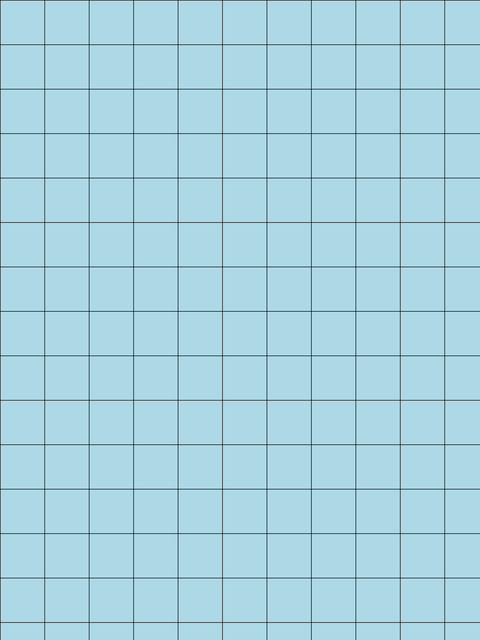
Give the GLSL for this pattern, as a WebGL 1 fragment shader.

```glsl
precision highp float;

uniform vec2 u_resolution;

#define CELLS_ACROSS 10.8
#define LINE_WIDTH 0.0125
#define PAPER_COLOR vec3(0.678, 0.847, 0.902)
#define LINE_COLOR vec3(0.0)
#define FILTER_RADIUS 3.0
#define LINE_SAMPLES 8

const float PI = 3.14159;

float sinc(float x) {
  float a = PI * max(abs(x), 0.001);
  return sin(a) / a;
}

// Windowed sinc kernel, with distance in pixels
float lanczos(float d) {
  return abs(d) < FILTER_RADIUS ? sinc(d) * sinc(d / FILTER_RADIUS) : 0.0;
}

// Filtered ink of the lines along one axis; each line starts its cell
float lineInk(float cell, float pixelsPerCell) {
  float offset = fract(cell - 0.5 * LINE_WIDTH + 0.5) - 0.5;
  float ink = 0.0;
  for (int i = 0; i < LINE_SAMPLES; i++) {
    float across = (float(i) + 0.5) / float(LINE_SAMPLES) - 0.5;
    ink += lanczos((offset + across * LINE_WIDTH) * pixelsPerCell);
  }
  return ink * LINE_WIDTH * pixelsPerCell / float(LINE_SAMPLES);
}

void main() {
  // Square cells counted from the upper left corner
  float pixelsPerCell = u_resolution.x / CELLS_ACROSS;
  vec2 fromTopLeft = vec2(gl_FragCoord.x, u_resolution.y - gl_FragCoord.y);
  vec2 cell = fromTopLeft / pixelsPerCell;

  // Paper left bare by both sets of lines
  float bare = (1.0 - lineInk(cell.x, pixelsPerCell))
             * (1.0 - lineInk(cell.y, pixelsPerCell));

  gl_FragColor = vec4(mix(LINE_COLOR, PAPER_COLOR, bare), 1.0);
}
```
